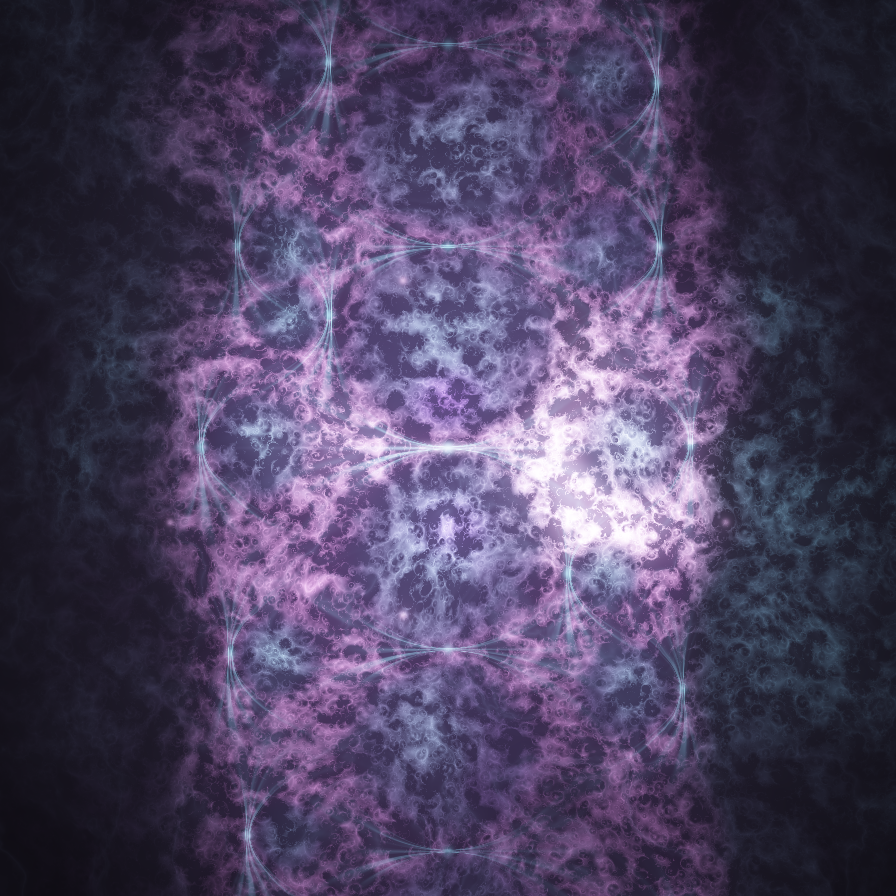
Give the GLSL for this background, as a three.js fragment shader.

```glsl
// Glowing fractal nebula: a column of dark bubbles in pink foam, pinched by cyan filaments.
varying vec2 vUv;

float hash(vec2 p) {
  return fract(sin(dot(p, vec2(127.1, 311.7))) * 43758.5453);
}

float noise(vec2 p) {
  vec2 i = floor(p), f = fract(p);
  f = f * f * (3.0 - 2.0 * f);
  return mix(mix(hash(i), hash(i + vec2(1, 0)), f.x),
             mix(hash(i + vec2(0, 1)), hash(i + vec2(1, 1)), f.x), f.y);
}

float fbm(vec2 p) {
  float sum = 0.0, amp = 0.52;
  for (int i = 0; i < 5; i++) {
    sum += amp * noise(p);
    p = mat2(1.6, 1.2, -1.2, 1.6) * p + 3.7;
    amp *= 0.5;
  }
  return sum;
}

// Dim discs with bright rims and cores, one per cell, over several turned scales
float bubbles(vec2 p) {
  float sum = 0.0, amp = 0.75;
  for (int i = 0; i < 5; i++) {
    vec2 id = floor(p);
    float r = 0.16 + 0.24 * hash(id + 5.3);
    vec2 jitter = vec2(hash(id), hash(id + 9.1)) - 0.5;
    vec2 q = fract(p) - 0.5 - jitter * (0.86 - 2.0 * r);
    float d = length(q);
    float arc = 0.55 + 0.45 * sin(atan(q.y, q.x) + 6.3 * hash(id + 2.7));
    sum += amp * (arc * exp(-26.0 * abs(d - r)) + 0.9 * exp(-d * d * 150.0)
         - 0.3 * smoothstep(r, 0.6 * r, d));
    p = mat2(1.35, 0.98, -0.98, 1.35) * p + 1.7;
    amp *= 0.92;
  }
  return sum;
}

// Parabolic strands through one point; q.x runs along them
float fan(vec2 q, float bend, float reach) {
  float s = q.y / (bend * (q.x * q.x + 0.0004));
  float strands = 0.15 + 2.4 * pow(noise(vec2(s * 8.0 + 40.0, q.x * 14.0)), 2.5);
  float body = smoothstep(1.6, 0.4, abs(s)) * (0.45 + 0.55 * abs(s));
  float r = length(q);
  return strands * body * exp(-r * r / (reach * reach)) * (0.6 + 0.8 * exp(-r * 30.0))
       + 0.8 * exp(-r * r * 30000.0);
}

// Adds one bubble: x = inside mask, y = core light, z = filaments
void pod(vec2 p, vec2 c, float r, float side, inout vec3 acc) {
  float d = length(p - c) / r;
  acc.x = max(acc.x, smoothstep(1.12, 0.65, d));
  acc.y += 1.1 * exp(-d * d * 4.0);
  vec2 q = vec2(p.y - c.y, side * (c.x - p.x) + r);
  q.y -= 4.5 * q.x * q.x;
  acc.z += 1.3 * fan(q, 6.5, 0.075);
}

float star(vec2 q) {
  return exp(-dot(q, q) * 70000.0) + 0.3 * exp(-length(q) * 120.0);
}

float glow(vec2 q, vec2 size) {
  q /= size;
  return exp(-dot(q, q));
}

void main() {
  vec2 p = vUv;
  vec2 c = p - 0.5;
  vec2 warp = vec2(fbm(p * 7.0), fbm(p * 7.0 + 19.0)) - 0.5;
  vec2 w = p + 0.03 * warp;
  float cloud = fbm(p * 5.0 + warp);
  float fine = fbm(p * 60.0 + 3.0 * warp);
  float wisps = pow(1.0 - abs(2.0 * fbm(p * 13.0 + 3.0 * warp) - 1.0), 10.0);
  float foam = bubbles(w * 16.0);
  float detail = 0.75 * max(0.0, 0.3 + 0.9 * foam + 3.2 * (fine - 0.5) + 0.15 * wisps);

  // Lit vertical band
  float edge = p.x + 0.13 * warp.x;
  float band = smoothstep(0.16, 0.34, edge) * smoothstep(0.83, 0.72, edge);
  float lit = band * (0.25 + 0.8 * exp(-c.y * c.y * 12.0));

  // Central column: bubbles and the pinches between them
  vec3 acc = vec3(0.0);
  for (int i = -3; i < 3; i++) {
    float k = float(i);
    vec2 q = c - vec2(0.0, 0.225 * (k + 0.5));
    float d = length(q * vec2(0.94, 1.0) + 0.05 * warp) / 0.115;
    acc.x = max(acc.x, smoothstep(1.12, 0.72, d));
    acc.y += 0.95 * exp(-d * d * 2.8);
    vec2 pinch = c - vec2(0.0, 0.225 * k);
    acc.z += fan(pinch, 3.8, 0.12) * (0.85 + 0.9 * exp(-k * k));
  }

  // Side bubbles on both flanks
  for (int i = -2; i < 3; i++) {
    float k = float(i), a = abs(k);
    vec2 right = vec2(0.703 - 0.026 * step(0.5, k), 0.5 + 0.248 * k - 0.022 * k * k);
    vec2 left = vec2(0.293 + 0.02 * min(a, 1.5), 0.5 + 0.24 * k - 0.012 * k * a);
    pod(p + 0.02 * warp, right, 0.068 - 0.006 * a, 1.0, acc);
    pod(p + 0.02 * warp, left, 0.064 - 0.01 * a, k > 1.5 ? 1.0 : -1.0, acc);
  }
  pod(p, vec2(0.677, 0.36), 0.043, -1.0, acc);
  pod(p, vec2(0.323, 0.648), 0.045, 1.0, acc);

  // Dark surroundings with teal clusters
  float vignette = exp(-2.2 * dot(c, c));
  float sides = glow(c - vec2(0.41, -0.01), vec2(0.13, 0.09))
              + 0.8 * glow(c - vec2(0.35, 0.18), vec2(0.1, 0.09))
              + 0.5 * glow(c - vec2(0.36, -0.22), vec2(0.12, 0.12))
              + 0.8 * glow(c + vec2(0.42, -0.02), vec2(0.11, 0.09));
  vec3 col = vec3(0.105, 0.09, 0.14) * vignette + vec3(0.04, 0.04, 0.06) * cloud;
  col += vec3(0.11, 0.22, 0.26) * (0.25 * vignette + sides) * (1.0 - band)
       * smoothstep(0.25, 0.7, cloud) * (0.2 + 1.3 * detail);
  col += vec3(0.12, 0.07, 0.16) * exp(-c.x * c.x * 9.0) * vignette * (0.6 + detail);

  // Pink foam and teal bubble interiors
  vec3 pink = vec3(0.16, 0.08, 0.22) + vec3(1.0, 0.53, 0.96) * detail;
  vec3 inner = vec3(0.12, 0.1, 0.23) + vec3(0.14, 0.13, 0.25) * detail
             + vec3(0.5, 0.92, 1.08) * acc.y * (0.1 + 1.35 * detail)
             * smoothstep(0.25, 0.65, cloud);
  col += lit * mix(pink * (0.25 + 1.4 * cloud), inner, 0.88 * acc.x);

  // White heat right of the centre, fainter on the left
  float hot = 1.2 * glow(c - vec2(0.125, -0.03), vec2(0.065, 0.06))
            + 1.2 * glow(c - vec2(0.18, -0.085), vec2(0.07, 0.04))
            + 0.4 * glow(c - vec2(0.14, 0.08), vec2(0.06, 0.07))
            + 0.6 * glow(c - vec2(0.2, 0.0), vec2(0.07, 0.07))
            + 0.3 * glow(c + vec2(0.13, 0.0), vec2(0.09, 0.05));
  col += hot * vec3(2.1, 1.6, 2.3) * (0.3 + 1.2 * detail) * (1.0 - 0.68 * acc.x);

  // Violet accents in the middle bubbles
  float violet = glow(c - vec2(0.0, 0.055), vec2(0.035, 0.025))
               + glow(c - vec2(0.005, -0.09), vec2(0.035, 0.03));
  col += vec3(0.6, 0.1, 0.95) * violet * (0.1 + 1.2 * detail);

  // Filaments, axis streak and sparkles
  col += vec3(0.4, 0.78, 0.95) * acc.z * (0.3 + 0.7 * lit);
  col += vec3(0.6, 0.65, 1.0) * glow(c, vec2(0.16, 0.002)) * 0.35;
  col += vec3(1.0, 0.9, 1.2) * glow(c, vec2(0.04, 0.006));
  col += vec3(0.9, 0.6, 0.95) * (star(vec2(c.x + 0.05, abs(c.y) - 0.187))
       + 0.5 * star(vec2(abs(c.x) - 0.31, c.y + 0.083)));
  col += vec3(0.25, 0.32, 0.45) * wisps * (0.06 + 0.35 * lit);

  gl_FragColor = vec4(1.0 - exp(-col * 1.2), 1.0);
}
```
